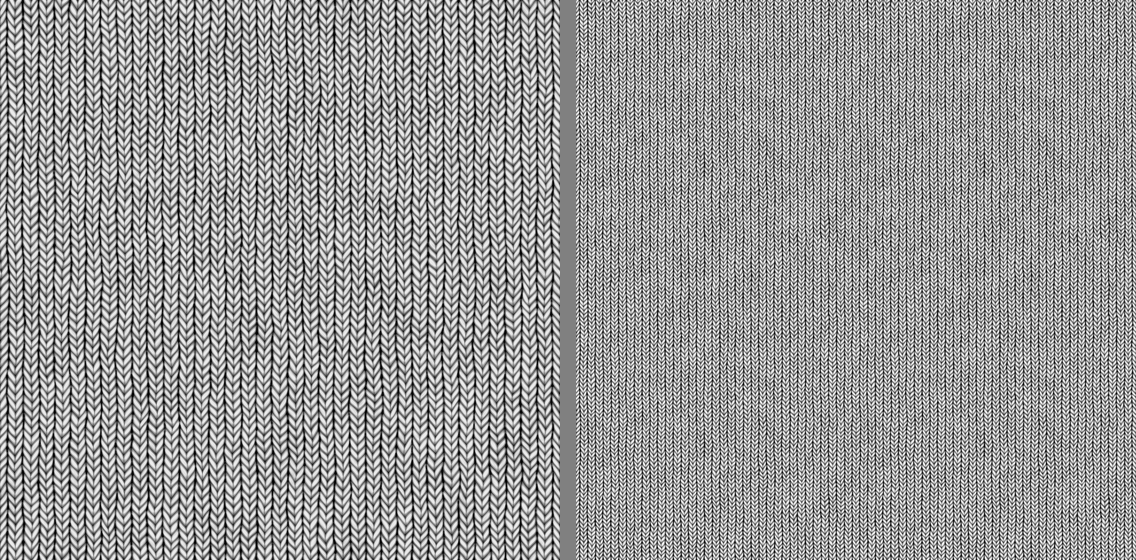
Left: one tile. Right: repeated 2 by 2.
Reproduce this texture procedurally as a Shadertoy shader.

```glsl
// Seamless grey stockinette knit: columns of V-shaped stitches with dark gaps and worn yarn.

const vec2 STITCHES = vec2(36.0, 64.0);  // columns and rows across the canvas
const float ARM_RISE = 1.1;              // rows climbed by one arm of the V
const float YARN_LIGHT = 0.93;
const int SAMPLES = 2;                   // antialiasing samples per axis

float hash(vec2 p) {
    vec3 q = fract(vec3(p.xyx) * 0.1031);
    q += dot(q, q.yzx + 33.33);
    return fract((q.x + q.y) * q.z);
}

// Dot product of the lattice gradient with the offset from its corner
float cornerSlope(vec2 cell, vec2 offset, vec2 period) {
    float angle = 6.28319 * hash(mod(cell, period));
    return dot(vec2(cos(angle), sin(angle)), offset);
}

// Gradient noise that wraps after a whole number of cells, about -0.7 to 0.7
float wrapNoise(vec2 p, vec2 period) {
    vec2 i = floor(p), f = fract(p);
    vec2 w = f * f * f * (f * (f * 6.0 - 15.0) + 10.0);
    vec2 e = vec2(1.0, 0.0);
    float low = mix(cornerSlope(i, f, period), cornerSlope(i + e.xy, f - e.xy, period), w.x);
    float high = mix(cornerSlope(i + e.yx, f - e.yx, period), cornerSlope(i + e.xx, f - e.xx, period), w.x);
    return mix(low, high, w.y);
}

float tiledNoise(vec2 uv, vec2 period) {
    return wrapNoise(uv * period, period);
}

// Uneven tension: shifts the stitches, measured in columns and rows
vec2 tension(vec2 uv) {
    float sway = 0.16 * tiledNoise(uv, vec2(12.0, 9.0)) + 0.10 * tiledNoise(uv, vec2(36.0, 40.0));
    float sag = 0.50 * tiledNoise(uv + 0.37, vec2(14.0, 8.0)) + 0.22 * tiledNoise(uv + 0.61, vec2(36.0, 20.0));
    return vec2(sway, sag);
}

// Distance from the heart of a leaf-shaped arm: 0 at the core, 1 at its rim
float leafDistance(float along, float across) {
    float endWeight = along > 0.0 ? 1.25 : 0.6;  // outer gaps are deeper than the V seam
    return sqrt(across * across + endWeight * pow(along, 4.0));
}

float knit(vec2 uv) {
    vec2 p = uv * STITCHES + tension(uv);

    // Arm coordinates: reach is 0 at the V seam and 1 at the column gap
    float reach = 2.0 * abs(fract(p.x + 0.5) - 0.5);
    float row = p.y - ARM_RISE * reach;
    float along = 2.0 * reach - 1.0;
    float across = 2.0 * fract(row) - 1.0;
    vec2 armId = mod(vec2(floor(2.0 * p.x), floor(row)), vec2(2.0, 1.0) * STITCHES);

    // Rounded yarn with a slightly different fullness in each arm
    float fullness = 0.14 * (hash(armId + 7.0) - 0.5);
    float shade = min(YARN_LIGHT, 1.29 + fullness - leafDistance(along, across));

    // Fibres run along the arms
    vec2 fibrePeriod = STITCHES * vec2(3.0, 4.0);
    float fibre = wrapNoise(vec2(p.x, row) * vec2(3.0, 4.0), fibrePeriod);
    shade += 0.14 * fibre;

    // Broken black specks in the gaps between columns
    float gap = smoothstep(0.78, 1.0, reach);
    float speck = smoothstep(-0.15, 0.35, tiledNoise(uv, STITCHES * vec2(1.0, 2.0)));
    shade -= 0.32 * gap * speck;

    // Faint wear over larger patches
    shade += 0.05 * tiledNoise(uv + 0.23, vec2(10.0, 12.0));
    return clamp(shade, 0.0, YARN_LIGHT);
}

void mainImage(out vec4 fragColor, in vec2 fragCoord) {
    float light = 0.0;
    for (int j = 0; j < SAMPLES; j++) {
        for (int i = 0; i < SAMPLES; i++) {
            vec2 offset = (vec2(i, j) + 0.5) / float(SAMPLES) - 0.5;
            light += knit((fragCoord + offset) / iResolution.xy);
        }
    }
    fragColor = vec4(vec3(light / float(SAMPLES * SAMPLES)), 1.0);
}
```
